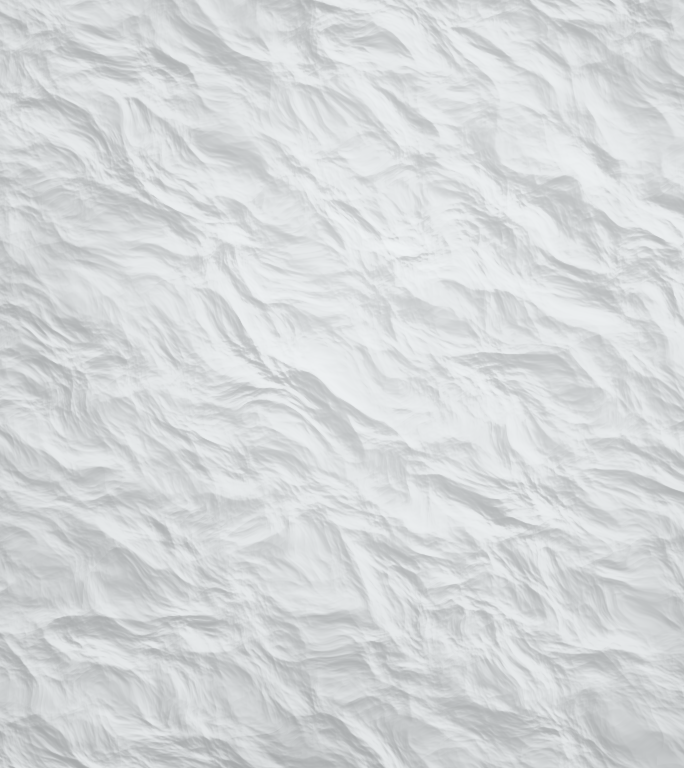
Reproduce this texture procedurally as a WebGL 2 fragment shader.

```glsl
#version 300 es
precision highp float;
uniform vec2 u_resolution;
out vec4 fragColor;

vec2 hash2(vec2 cell) {
  vec3 a = fract(cell.xyx * vec3(0.1031, 0.1030, 0.0973));
  a += dot(a, a.yzx + 33.33);
  return fract((a.xx + a.yz) * a.zy);
}

vec2 hashGradient(vec2 cell) {
  float angle = 6.2832 * hash2(cell).x;
  return vec2(cos(angle), sin(angle));
}

float gradientNoise(vec2 p) {
  vec2 i = floor(p), f = p - i;
  vec2 w = f * f * f * (f * (f * 6.0 - 15.0) + 10.0);
  float a = dot(hashGradient(i), f);
  float b = dot(hashGradient(i + vec2(1, 0)), f - vec2(1, 0));
  float c = dot(hashGradient(i + vec2(0, 1)), f - vec2(0, 1));
  float d = dot(hashGradient(i + vec2(1, 1)), f - vec2(1, 1));
  return mix(mix(a, b, w.x), mix(c, d, w.x), w.y);
}

// Smooth dents that meet in straight, sharp folds
float dents(vec2 p) {
  vec2 i = floor(p), f = p - i;
  float nearest = 4.0;
  for (int y = -1; y <= 1; y++)
    for (int x = -1; x <= 1; x++) {
      vec2 cell = vec2(x, y);
      vec2 d = cell + hash2(i + cell) - f;
      nearest = min(nearest, dot(d, d));
    }
  return nearest;
}

vec2 warp(vec2 p) {
  return vec2(gradientNoise(p + 17.3), gradientNoise(p + 51.7));
}

// Sheet height: crests of several sizes, leaning down to the right
float paperHeight(vec2 p) {
  vec2 q = vec2(dot(p, vec2(0.85, -0.53)) * 8.5, dot(p, vec2(0.53, 0.85)) * 12.5);
  float patchiness = 0.9 + 0.9 * gradientNoise(q * 0.45 + 8.0);
  float height = 0.5 * gradientNoise(q * 0.5 + 4.0);
  q += 0.45 * warp(q * 0.8) + 0.13 * warp(q * 2.1);
  float amplitude = 1.0;
  for (int octave = 0; octave < 5; octave++) {
    float n = gradientNoise(q);
    height += amplitude * (0.5 * dents(q * 0.85 + 31.0) - 0.8 * sqrt(n * n + 0.0002));
    float turn = octave % 2 == 0 ? 0.55 : -0.7;
    q = mat2(cos(turn), sin(turn), -sin(turn), cos(turn)) * q * 1.95 + 13.7;
    amplitude *= 0.39 * (octave == 0 ? patchiness : 1.0);
  }
  return height / 12.5;
}

void main() {
  vec2 p = gl_FragCoord.xy / u_resolution.y;
  vec2 uv = gl_FragCoord.xy / u_resolution;

  // Slope towards the light at the upper right
  vec2 stepToLight = 0.0012 * normalize(vec2(0.5, 0.87));
  float slope = (paperHeight(p - stepToLight) - paperHeight(p + stepToLight)) / 0.0024;
  float relief = slope / sqrt(1.0 + 0.25 * slope * slope);

  // Broad illumination: bright above the middle, dim at the left and bottom
  vec2 offset = (uv - vec2(0.62, 0.64)) * vec2(1.25, 1.45);
  float light = 0.772 + 0.135 * exp(-1.6 * dot(offset, offset));
  light += 0.035 * gradientNoise(p * 4.0);

  float value = light + relief * (relief > 0.0 ? 0.06 : 0.08);
  value = min(value, 0.90 + 0.4 * (value - 0.90));
  vec3 paper = value + vec3(-0.008, 0.003, 0.008);
  fragColor = vec4(clamp(paper, 0.0, 1.0), 1.0);
}
```
